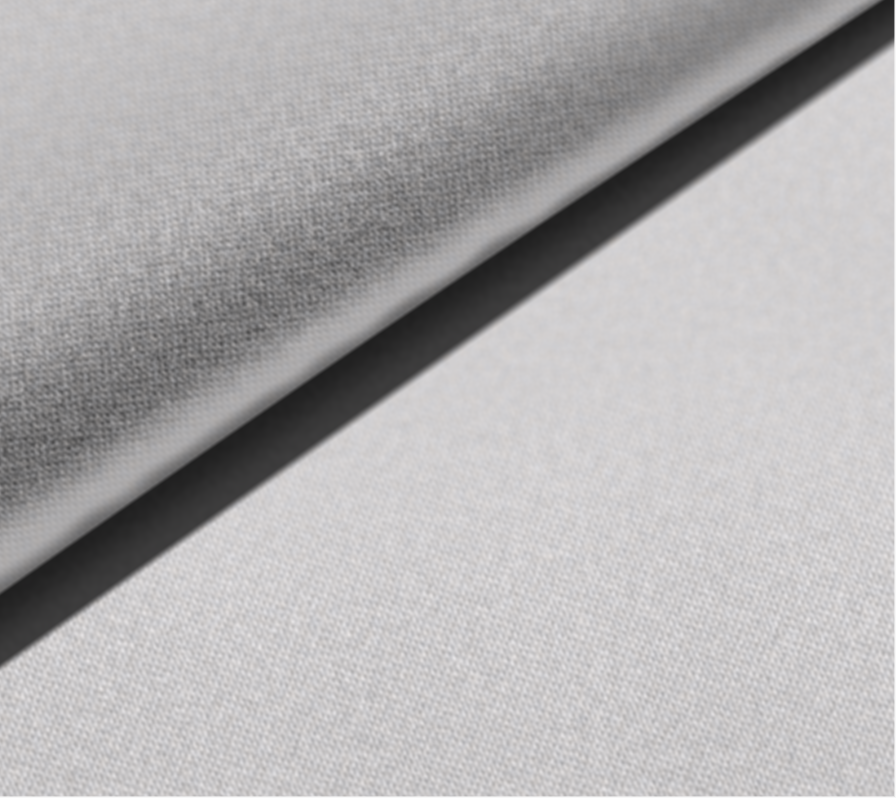
This texture is drawn by a WebGL 2 fragment shader. Its source:

```glsl
#version 300 es
precision highp float;
// Folded grey woven cloth: a rounded diagonal fold casts a dark shadow on a flat sheet.

#define FOLD_LINE vec2(0.256, 0.673)    // height at left, slope
#define SHADOW_LINE vec2(0.163, 0.699)  // height at left, slope
#define FOLD_BULGE 0.008
#define THREADS 112.0                   // weave cells per canvas height
#define WEAVE_DEPTH 0.060
#define GRAIN_DEPTH 0.085
#define SHEET_TONE 0.815
#define FOLD_DARK 0.43
#define RIM_TONE 0.67
#define TINT vec3(1.005, 0.995, 1.0)

uniform vec2 u_resolution;
out vec4 fragColor;

vec2 hashGradient(vec2 cell) {
  vec3 h = fract(vec3(cell.xyx) * vec3(0.1031, 0.1030, 0.0973));
  h += dot(h, h.yzx + 33.33);
  return fract((h.xx + h.yz) * h.zy) * 2.0 - 1.0;
}

float gradientNoise(vec2 p) {
  vec2 i = floor(p), f = fract(p);
  vec2 u = f * f * f * (f * (f * 6.0 - 15.0) + 10.0);
  float a = dot(hashGradient(i), f);
  float b = dot(hashGradient(i + vec2(1, 0)), f - vec2(1, 0));
  float c = dot(hashGradient(i + vec2(0, 1)), f - vec2(0, 1));
  float d = dot(hashGradient(i + vec2(1, 1)), f - vec2(1, 1));
  return mix(mix(a, b, u.x), mix(c, d, u.x), u.y);
}

// Layered grain; detail brings in the finer octaves.
float grain(vec2 p, float detail) {
  float sum = 0.0, scale = 50.0, weight = 0.55;
  for (int i = 0; i < 3; i++) {
    sum += weight * gradientNoise(p * scale + float(i) * 17.3);
    scale *= 1.9;
    weight *= mix(0.65, 1.25, detail);
  }
  return sum;
}

// Staggered thread crossings, slightly bent so that the rows look woven.
float weave(vec2 p, float angle) {
  float c = cos(angle), s = sin(angle);
  vec2 q = mat2(c, s, -s, c) * p * THREADS;
  q += 0.35 * vec2(gradientNoise(p * 23.0), gradientNoise(p * 23.0 + 9.0));
  vec2 w = q * 6.28318;
  return 0.65 * sin(w.x + w.y * 0.5) * sin(w.y * 0.5) + 0.35 * sin(w.y);
}

// Tone across the fold: lit rim, dark turn, then a slow rise to the flat top.
float foldTone(float t, float x) {
  float tone = mix(0.42, RIM_TONE, smoothstep(0.0, 0.035, t));
  tone = mix(tone, FOLD_DARK + 0.1 * x, smoothstep(0.045, 0.13, t));
  tone = mix(tone, 0.70, smoothstep(0.14, 0.38, t));
  return mix(tone, 0.775, smoothstep(0.33, 0.75, t));
}

void main() {
  vec2 p = gl_FragCoord.xy / u_resolution.y;
  float width = u_resolution.x / u_resolution.y;
  float pixel = 1.0 / u_resolution.y;

  // Heights above the two diagonal edges
  float foldHeight = p.y - FOLD_LINE.x - FOLD_LINE.y * p.x
                   - FOLD_BULGE * sin(3.14159 * clamp(p.x / 1.105, 0.0, 1.0));
  float shadowHeight = p.y - SHADOW_LINE.x - SHADOW_LINE.y * p.x;

  // Flat sheet, in focus toward the bottom
  float sheetFocus = 1.0 - smoothstep(0.12, 0.52, p.y - 0.08 * p.x);
  float sheet = SHEET_TONE - 0.035 * (1.0 - smoothstep(0.0, 0.4, p.y));
  sheet += 0.012 * gradientNoise(p * 5.0);
  sheet += WEAVE_DEPTH * sheetFocus * weave(p, 0.35);
  sheet += GRAIN_DEPTH * mix(0.6, 0.9, sheetFocus) * grain(p, sheetFocus);

  // Rolled fold, narrowing to the right
  float t = foldHeight / mix(1.0, 0.5, p.x / 1.1);
  float foldFocus = smoothstep(0.02, 0.13, t) * (1.0 - smoothstep(0.2, 0.6, t))
                  * (1.0 - smoothstep(0.45, 1.0, p.x));
  float fold = foldTone(t + 0.012 * gradientNoise(p * 14.0), p.x);
  fold += WEAVE_DEPTH * (0.2 + 1.1 * foldFocus) * weave(p, -0.12);
  fold += GRAIN_DEPTH * (0.7 + 1.1 * foldFocus) * smoothstep(0.0, 0.12, t)
        * grain(p + 3.7, foldFocus);

  // Shadow, deepest under the fold
  float depth = clamp(shadowHeight / max(shadowHeight - foldHeight, 0.02), 0.0, 1.0);
  float shadow = mix(0.235, 0.125, smoothstep(0.1, 1.0, depth));
  shadow += 0.015 * gradientNoise(p * 90.0);

  // Layers with soft edges
  float blur = mix(0.007, 0.011, p.x / width);
  float tone = mix(sheet, shadow, smoothstep(-blur, blur, shadowHeight));
  float soft = max(0.004, pixel);
  tone = mix(tone, fold, smoothstep(-soft, soft, foldHeight));

  // Faint warm and cool flecks
  float fleck = gradientNoise(p * 75.0 + 5.0) * smoothstep(0.25, 0.6, tone);
  vec3 color = tone * TINT + fleck * vec3(0.014, 0.002, -0.014);

  // Pale trim on the right and bottom
  float rim = min(width - p.x, p.y);
  color = mix(color, vec3(0.97), 1.0 - smoothstep(0.001, 0.001 + 1.5 * pixel, rim));
  fragColor = vec4(clamp(color, 0.0, 1.0), 1.0);
}
```
